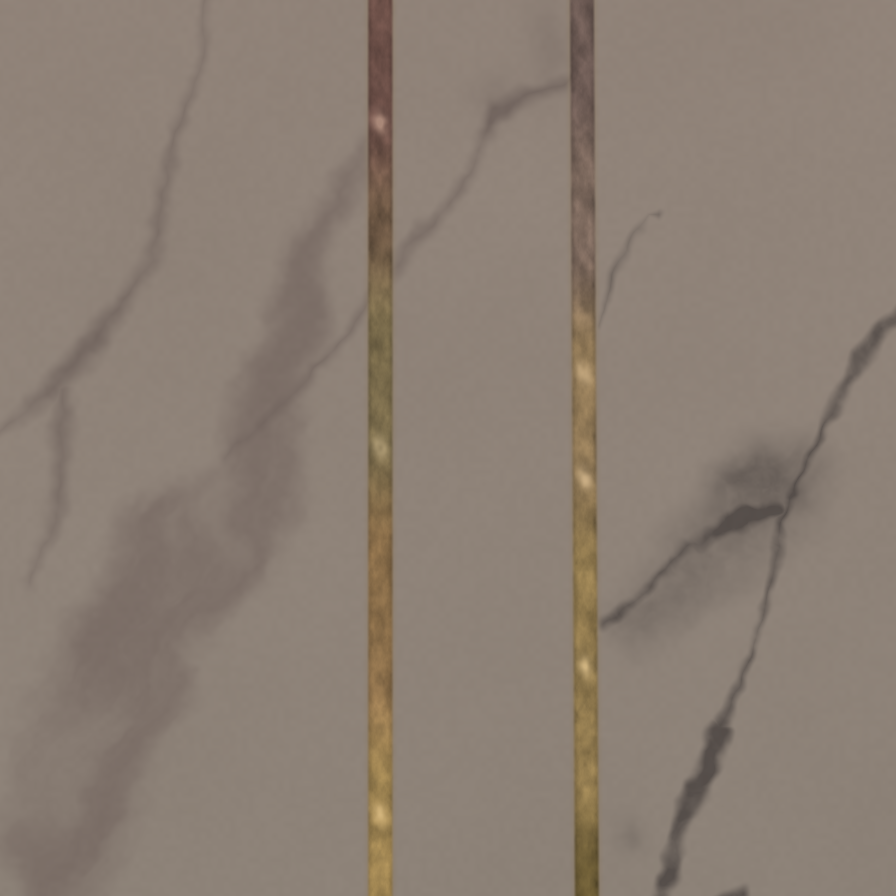
Reproduce this texture procedurally as a three.js fragment shader.

```glsl
// Warm grey veined marble with two vertical inlaid strips of brown and gold mosaic.
varying vec2 vUv;

float hash(vec2 p) {
  vec3 q = fract(p.xyx * 0.1031);
  q += dot(q, q.yzx + 33.33);
  return fract((q.x + q.y) * q.z);
}

float noise(vec2 p) {
  vec2 i = floor(p), f = fract(p);
  f = f * f * (3.0 - 2.0 * f);
  return mix(mix(hash(i), hash(i + vec2(1, 0)), f.x),
             mix(hash(i + vec2(0, 1)), hash(i + vec2(1, 1)), f.x), f.y);
}

float fbm(vec2 p) {
  float sum = 0.0, amp = 0.53;
  for (int i = 0; i < 4; i++) {
    sum += amp * noise(p);
    p = p * 2.03 + 17.1;
    amp *= 0.5;
  }
  return sum;
}

// Distance to a capsule whose radius runs from ra to rb
float capsule(vec2 p, vec2 a, vec2 b, float ra, float rb) {
  vec2 ab = b - a;
  float h = clamp(dot(p - a, ab) / dot(ab, ab), 0.0, 1.0);
  return length(p - a - ab * h) - mix(ra, rb, h);
}

// Distance to a bent path of three tapered pieces
float path(vec2 p, vec2 a, vec2 b, vec2 c, vec2 d, vec4 r) {
  return min(capsule(p, a, b, r.x, r.y),
         min(capsule(p, b, c, r.y, r.z), capsule(p, c, d, r.z, r.w)));
}

float fill(float d, float feather) { return 1.0 - smoothstep(-feather, feather, d); }

float spot(vec2 p, vec2 center, vec2 size) {
  vec2 q = (p - center) / size;
  return exp(-dot(q, q));
}

// Streaked mauve cloud sweeping down the left side
float cloud(vec2 p) {
  float top = path(p, vec2(0.41, 0.83), vec2(0.34, 0.7), vec2(0.31, 0.56), vec2(0.29, 0.46),
                   vec4(0.006, 0.022, 0.03, 0.055));
  float tail = path(p, vec2(0.29, 0.46), vec2(0.207, 0.39), vec2(0.115, 0.22), vec2(0.065, -0.02),
                    vec4(0.05, 0.075, 0.078, 0.055));
  vec2 along = vec2(dot(p, vec2(0.87, -0.5)), dot(p, vec2(0.5, 0.87)));
  float streak = smoothstep(0.2, 0.75, fbm(along * vec2(22.0, 6.0) + 4.0));
  float gap = spot(p, vec2(0.25, 0.45), vec2(0.018, 0.05));
  return fill(min(top, tail), 0.022) * (0.45 + 0.75 * streak) * (1.0 - 0.6 * gap);
}

// Soft veins left of and between the strips
float paleVeins(vec2 p) {
  float left = path(p, vec2(0.243, 1.02), vec2(0.195, 0.83), vec2(0.169, 0.707), vec2(0.137, 0.655),
                    vec4(0.0, 0.004, 0.006, 0.007));
  left = min(left, path(p, vec2(0.137, 0.655), vec2(0.1, 0.61), vec2(0.059, 0.564), vec2(-0.01, 0.51),
                        vec4(0.007, 0.011, 0.009, 0.0)));
  left = min(left, path(p, vec2(0.077, 0.57), vec2(0.07, 0.49), vec2(0.062, 0.43), vec2(0.03, 0.345),
                        vec4(0.007, 0.008, 0.006, 0.0)));
  float mid = path(p, vec2(0.64, 0.915), vec2(0.553, 0.875), vec2(0.521, 0.805), vec2(0.475, 0.74),
                   vec4(0.002, 0.01, 0.004, 0.006));
  mid = min(mid, path(p, vec2(0.475, 0.74), vec2(0.425, 0.68), vec2(0.313, 0.544), vec2(0.25, 0.49),
                      vec4(0.006, 0.004, 0.002, 0.001)));
  float haze = spot(p, vec2(0.55, 0.885), vec2(0.025)) + spot(p, vec2(0.61, 0.95), vec2(0.025, 0.06));
  return max(fill(left, 0.012), fill(mid, 0.01)) * (0.35 + 0.8 * fbm(p * 24.0)) + 0.3 * haze;
}

// Charcoal veins on the right
float darkVeins(vec2 p) {
  float upper = path(p, vec2(1.02, 0.66), vec2(0.957, 0.596), vec2(0.911, 0.512), vec2(0.89, 0.46),
                     vec4(0.008, 0.009, 0.003, 0.0));
  float lower = path(p, vec2(0.89, 0.46), vec2(0.862, 0.378), vec2(0.84, 0.27), vec2(0.805, 0.19),
                     vec4(0.0, 0.004, 0.002, 0.006));
  float root = min(capsule(p, vec2(0.802, 0.185), vec2(0.735, -0.01), 0.012, 0.007),
                   capsule(p, vec2(0.83, 0.01), vec2(0.8, -0.01), 0.006, 0.009));
  float arm = path(p, vec2(0.87, 0.43), vec2(0.82, 0.42), vec2(0.77, 0.395), vec2(0.672, 0.3),
                   vec4(0.006, 0.012, 0.003, 0.005));
  float twig = path(p, vec2(0.73, 0.764), vec2(0.718, 0.763), vec2(0.697, 0.713), vec2(0.664, 0.645),
                    vec4(0.004, -0.002, 0.003, 0.0));
  float lines = max(fill(min(upper, min(lower, root)), 0.007), 0.75 * fill(min(arm, twig), 0.007));
  float smoke = fill(capsule(p, vec2(0.865, 0.455), vec2(0.715, 0.305), 0.05, 0.025), 0.04);
  float knot = spot(p, vec2(0.84, 0.465), vec2(0.04, 0.03)) + 0.4 * spot(p, vec2(0.703, 0.07), vec2(0.02));
  float patchy = fbm(p * 38.0);
  return lines * (0.25 + 0.85 * patchy) + (0.32 * smoke + 0.4 * knot) * (0.4 + 1.1 * patchy);
}

// Five tints blended upward at four heights
vec3 ramp(float y, vec4 at, vec3 a, vec3 b, vec3 c, vec3 d, vec3 e) {
  vec4 k = smoothstep(at - 0.06, at + 0.06, vec4(y));
  return mix(mix(mix(mix(a, b, k.x), c, k.y), d, k.z), e, k.w);
}

// Lays a strip of irregular chips; x runs from -1 to 1 across it
vec3 inlay(vec3 col, vec3 tint, float x, float y, float seed, vec3 glints) {
  float chip = noise(vec2(x * 0.8 + seed, y * 42.0 + x * 0.5)) - 0.5;
  float grain = fbm(vec2(x * 1.6 + seed, y * 70.0)) - 0.5;
  vec3 chips = tint * (1.0 + 0.2 * chip + 0.36 * grain - 0.12 * smoothstep(0.5, 1.0, abs(x)));
  vec3 g = (vec3(y + 0.005 * x) - glints) / 0.011;
  float shine = dot(exp(-g * g), vec3(1.0)) * exp(-3.0 * x * x) * (0.5 + 0.8 * noise(vec2(x * 2.0, y * 120.0)));
  chips = mix(chips, tint + vec3(0.24, 0.22, 0.19), min(shine, 1.0));
  col = mix(col, vec3(0.55, 0.48, 0.39), 0.45 * fill(abs(x) - 1.2, 0.3));
  return mix(col, chips, fill(abs(x) - 0.98, 0.17));
}

void main() {
  vec2 p = vUv;
  vec2 coarse = vec2(fbm(p * 14.0), fbm(p * 14.0 + 31.0)) - 0.5;
  vec2 q = p + 0.024 * coarse + 0.007 * (vec2(noise(p * 65.0), noise(p * 65.0 + 9.0)) - 0.5);
  vec3 col = mix(vec3(0.55, 0.508, 0.468), vec3(0.567, 0.514, 0.474), p.y) + 0.02 * (fbm(p * 5.0) - 0.5);
  col = mix(col, vec3(0.455, 0.4, 0.375), 0.6 * cloud(p + 0.07 * coarse));
  col = mix(col, vec3(0.41, 0.36, 0.34), 0.75 * clamp(paleVeins(q), 0.0, 1.0));
  col = mix(col, vec3(0.28, 0.255, 0.245), clamp(darkVeins(q), 0.0, 0.8));
  vec3 leftTint = ramp(p.y, vec4(0.18, 0.45, 0.69, 0.81), vec3(0.6, 0.5, 0.31), vec3(0.54, 0.43, 0.29),
                       vec3(0.5, 0.44, 0.31), vec3(0.46, 0.37, 0.29), vec3(0.42, 0.31, 0.28));
  vec3 rightTint = ramp(p.y, vec4(0.08, 0.42, 0.66, 0.85), vec3(0.4, 0.34, 0.2), vec3(0.57, 0.48, 0.31),
                        vec3(0.55, 0.46, 0.33), vec3(0.48, 0.405, 0.36), vec3(0.42, 0.35, 0.325));
  col = inlay(col, leftTint, (p.x - 0.4245) / 0.0137, p.y, 3.0, vec3(0.863, 0.5, 0.09));
  col = inlay(col, rightTint, (p.x - mix(0.655, 0.6495, p.y)) / 0.0135, p.y, 8.0, vec3(0.583, 0.466, 0.255));
  gl_FragColor = vec4(col + 0.01 * (noise(p * 150.0) - 0.5), 1.0);
}
```
